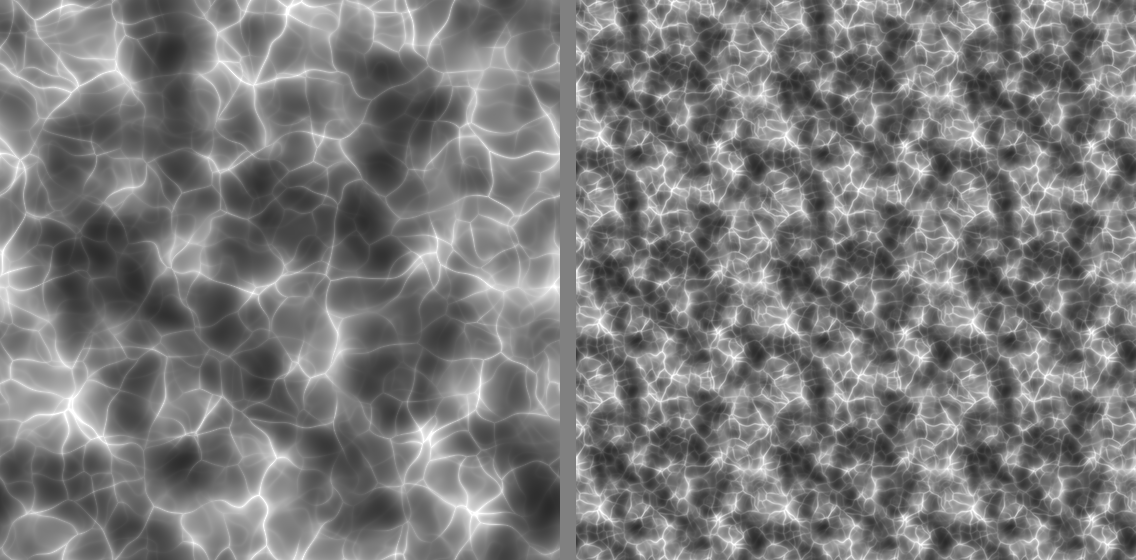
Left: one tile. Right: repeated 3 by 3.
This texture is drawn by a WebGL 2 fragment shader. Its source:

```glsl
#version 300 es
precision highp float;
// Tiling grey web of glowing veins around dark, cloudy hollows.
// Two warped cellular layers give the veins and the cell shading; wrapped
// gradient noise gives the clouds, the faint wisps and the fading of veins.

uniform vec2 u_resolution;
out vec4 fragColor;

// Three random values in 0..1 for a lattice point that wraps after n cells.
vec3 hash3(vec2 cell, float n, float seed) {
    uvec3 h = uvec3(ivec3(mod(cell, n), seed)) * 1664525u + 1013904223u;
    h.x += h.y * h.z; h.y += h.z * h.x; h.z += h.x * h.y;
    h ^= h >> 16u;
    h.x += h.y * h.z; h.y += h.z * h.x; h.z += h.x * h.y;
    return vec3(h >> 8u) / 16777216.0;
}

// Random height plus slope at one lattice corner.
float cornerValue(vec2 cell, vec2 offset, float n, float seed) {
    vec3 r = hash3(cell, n, seed) - 0.5;
    return 0.7 * r.z + 1.4 * dot(r.xy, offset);
}

// Smooth noise around zero with n lattice cells across the tile.
float noise(vec2 uv, float n, float seed) {
    vec2 p = uv * n, i = floor(p), f = p - i;
    vec2 w = f * f * f * (f * (f * 6.0 - 15.0) + 10.0);
    vec2 e = vec2(1.0, 0.0);
    float low = mix(cornerValue(i, f, n, seed),
                    cornerValue(i + e.xy, f - e.xy, n, seed), w.x);
    float high = mix(cornerValue(i + e.yx, f - e.yx, n, seed),
                     cornerValue(i + e.xx, f - e.xx, n, seed), w.x);
    return mix(low, high, w.y);
}

vec2 warp(vec2 uv, float seed) {
    vec2 broad = vec2(noise(uv, 8.0, seed), noise(uv, 8.0, seed + 1.0));
    vec2 fine = vec2(noise(uv, 19.0, seed + 2.0), noise(uv, 19.0, seed + 3.0));
    return uv + 0.06 * broad + 0.026 * fine;
}

// x: cusped vein on the cell borders, y: squared distance to the cell centre.
vec2 cells(vec2 uv, float n, float seed) {
    vec2 p = uv * n, i = floor(p);
    float nearest = 9.0, second = 9.0;
    for (int y = -1; y <= 1; y++) {
        for (int x = -1; x <= 1; x++) {
            vec2 c = i + vec2(x, y);
            vec2 site = c + 0.5 + 0.85 * (hash3(c, n, seed).xy - 0.5);
            float d = length(p - site);
            second = min(second, max(nearest, d));
            nearest = min(nearest, d);
        }
    }
    float border = (second - nearest) / n;
    return vec2(1.7 * exp(-16.0 * sqrt(border + 0.0011)), nearest * nearest);
}

// Soft crest along the zero contour of the noise.
float wisp(vec2 uv, float n, float seed) {
    float v = noise(uv, n, seed);
    return exp(-12.0 * sqrt(v * v + 0.0002));
}

void main() {
    vec2 uv = gl_FragCoord.xy / u_resolution;

    // Broad clouds
    float cloud = noise(uv, 7.0, 1.0) + 0.5 * noise(uv, 13.0, 2.0);
    float tone = smoothstep(-0.5, 0.5, cloud);

    // Vein layers, weaker inside the dark clouds
    vec2 large = cells(warp(uv, 10.0), 8.0, 3.0);
    vec2 small = cells(warp(uv, 20.0), 14.0, 4.0);
    float largeFade = smoothstep(-0.45, 0.2, noise(uv, 9.0, 5.0));
    float smallFade = smoothstep(-0.35, 0.35, noise(uv, 11.0, 6.0));
    float veins = 0.5 * large.x * largeFade + 0.37 * small.x * smallFade;

    // Faint wisps
    vec2 drift = warp(uv, 30.0);
    float wisps = 0.11 * wisp(drift, 10.0, 7.0) + 0.08 * wisp(drift, 19.0, 8.0);

    float grey = 0.15 + 0.29 * tone + 0.25 * large.y + 0.17 * small.y;
    grey += (veins + wisps) * mix(0.32, 1.0, tone);

    // Gentle shoulder for the brightest junctions
    grey -= 0.3 * max(grey - 0.75, 0.0);
    fragColor = vec4(vec3(clamp(grey, 0.0, 1.0)), 1.0);
}
```
